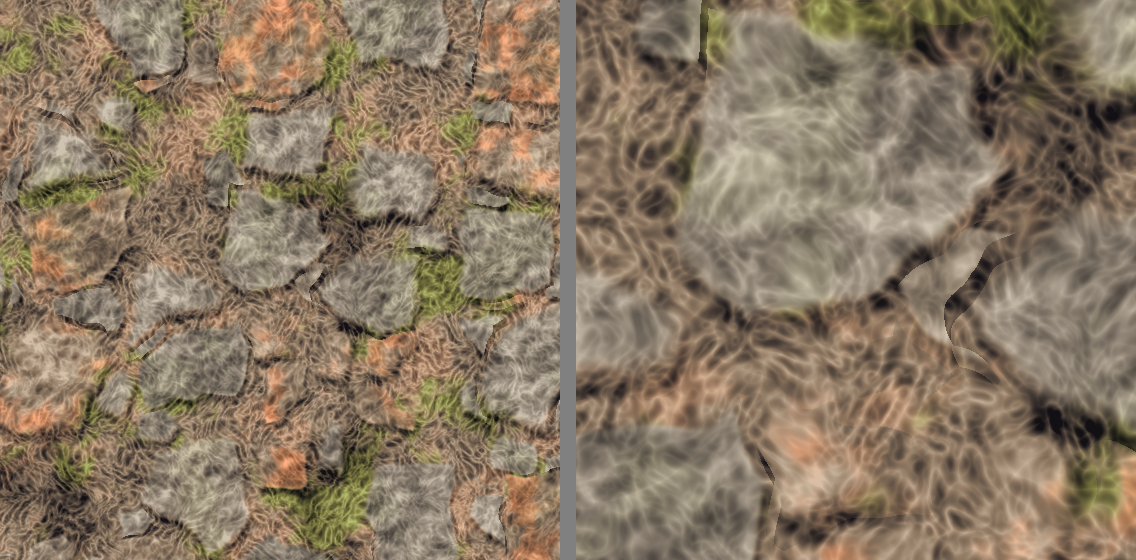
Left, the full canvas; right, a detail of the centre.
A WebGL 1 fragment shader for this texture:

```glsl
precision highp float;
// Weathered rubble wall: grey, tan and rusty stones bedded in dry grass and moss.
// Stones are Voronoi cells cut by tilted boxes, in a large and a small layer;
// warped ridges of gradient noise draw the strands, veins and chipped surfaces.
uniform vec2 u_resolution;

const vec3 SHADE = vec3(0.20, 0.17, 0.16);
const vec3 EARTH = vec3(0.57, 0.48, 0.39);
const vec3 STRAW = vec3(0.77, 0.69, 0.60);
const vec3 GREY_TINT = vec3(1.04, 1.01, 0.94);
const vec3 RUST_TINT = vec3(1.20, 0.92, 0.77);
const vec3 MOSS_TINT = vec3(0.86, 1.02, 0.62);

vec2 hash2(vec2 p, float seed) {
  vec3 q = fract(p.xyx * vec3(0.1031, 0.1030, 0.0973) + seed * 0.137);
  q += dot(q, q.yzx + 33.33);
  return fract((q.xx + q.yz) * q.zy);
}

mat2 rotation(float angle) {
  float c = cos(angle), s = sin(angle);
  return mat2(c, s, -s, c);
}

float cornerSlope(vec2 cell, vec2 corner, vec2 f) {
  float angle = 6.2832 * hash2(cell + corner, 3.0).x;
  return dot(vec2(cos(angle), sin(angle)), f - corner);
}

// Gradient noise, roughly -0.7 to 0.7
float noise(vec2 p) {
  vec2 cell = floor(p), f = fract(p);
  vec2 u = f * f * f * (f * (f * 6.0 - 15.0) + 10.0);
  vec2 e = vec2(1.0, 0.0);
  return mix(mix(cornerSlope(cell, e.yy, f), cornerSlope(cell, e.xy, f), u.x),
             mix(cornerSlope(cell, e.yx, f), cornerSlope(cell, e.xx, f), u.x), u.y);
}

float fbm(vec2 p) {
  float sum = 0.0, weight = 0.6;
  for (int i = 0; i < 4; i++) {
    sum += weight * noise(p);
    p = rotation(0.6) * p * 2.03 + 7.1;
    weight *= 0.55;
  }
  return sum;
}

float ridge(vec2 p) {
  return max(1.0 - 2.6 * abs(noise(p)), 0.0);
}

vec2 warp(vec2 p, float frequency, float amount) {
  return p + amount * vec2(noise(p * frequency), noise(p * frequency + 31.7));
}

// Returns depth inside the stone (canvas units) and two random values of it
vec3 stoneLayer(vec2 p, float grid, float presence, float seed) {
  vec2 cell = floor(p * grid), f = fract(p * grid);
  vec2 toCentre = vec2(0.0), id = cell;
  float nearest = 9.0, edge = 9.0;
  for (int j = -1; j <= 1; j++)
    for (int i = -1; i <= 1; i++) {
      vec2 o = vec2(float(i), float(j));
      vec2 r = o + 0.15 + 0.7 * hash2(cell + o, seed) - f;
      if (dot(r, r) < nearest) { nearest = dot(r, r); toCentre = r; id = cell + o; }
    }
  for (int j = -1; j <= 1; j++)
    for (int i = -1; i <= 1; i++) {
      vec2 o = vec2(float(i), float(j));
      vec2 r = o + 0.15 + 0.7 * hash2(cell + o, seed) - f;
      vec2 gap = r - toCentre;
      if (dot(gap, gap) > 0.0001) edge = min(edge, dot(0.5 * (r + toCentre), normalize(gap)));
    }
  vec2 look = hash2(id, seed + 1.7), shape = hash2(id, seed + 4.3);
  vec2 inBox = 0.36 + 0.22 * shape - abs(rotation(0.6 * (look.y - 0.5)) * toCentre);
  float depth = min(edge - 0.04 - 0.06 * shape.x, min(inBox.x, inBox.y));
  float buried = step(presence, hash2(id, seed + 8.1).x);
  return vec3(depth / grid - buried, look);
}

// Whichever layer lies on top, with ragged outlines
vec3 stones(vec2 p) {
  vec2 q = warp(warp(p, 7.0, 0.035), 26.0, 0.012);
  vec3 large = stoneLayer(q, 4.8, 0.86, 2.0);
  vec3 small = stoneLayer(q + 0.37, 10.0, 0.5, 5.0);
  return large.x > -0.004 || large.x > small.x ? large : small;
}

// Curly strands that lean one way or the other from patch to patch
float strands(vec2 p) {
  vec2 q = warp(p, 22.0, 0.014);
  float left = ridge(rotation(0.6) * q * vec2(84.0, 46.0));
  float right = ridge(rotation(-0.7) * q * vec2(84.0, 46.0));
  float lean = smoothstep(-0.15, 0.15, noise(p * 9.0 + 4.0));
  return mix(left, right, lean) - 0.5 + 0.45 * (ridge(q * 115.0) - 0.5);
}

vec3 earthRamp(float tone) {
  vec3 low = mix(SHADE, EARTH, clamp((tone - 0.175) / 0.325, -0.35, 1.0));
  return low + (STRAW - EARTH) * clamp((tone - 0.5) / 0.2, 0.0, 1.3);
}

void main() {
  vec2 p = gl_FragCoord.xy / u_resolution.y;
  vec3 stone = stones(p);
  float softness = mix(0.006, 0.028, stone.z * stone.z);
  float cover = smoothstep(0.0, softness, stone.x);
  float shadow = smoothstep(-0.004, 0.012, stones(p + vec2(-0.004, 0.013)).x) * (1.0 - cover);

  float fibre = strands(p);
  float broad = fbm(p * 6.0 + 12.0);
  float rough = fbm(warp(p, 12.0, 0.03) * 19.0 + stone.y * 9.0);
  float vein = pow(ridge(warp(p, 15.0, 0.04) * 13.0 + stone.z * 5.0), 6.0);
  float chip = noise(p * 42.0 + vec2(-0.2, 0.3)) - noise(p * 42.0);

  // Light and dark
  float ground = 0.475 + 0.28 * fibre + 0.22 * broad + 0.18 * rough - 0.20 * shadow;
  float rim = smoothstep(0.0, 0.006, stone.x) * (1.0 - smoothstep(0.006, 0.016, stone.x));
  float face = 0.51 + 0.13 * (stone.z - 0.5) + 0.34 * rough + 0.15 * fibre
             + 0.09 * vein + 0.22 * chip + 0.05 * rim;
  float tone = mix(ground, face, cover);
  tone -= 0.20 * smoothstep(0.12, 0.4, fbm(p * 4.0 + 40.0)) * (1.0 - 0.6 * cover);

  // Mineral and plant tints
  vec3 colour = earthRamp(tone);
  float grey = cover * smoothstep(0.3, 0.45, stone.y) * 0.6;
  float rust = smoothstep(-0.1, 0.25, broad + 0.5 * rough)
             * mix(0.35, 1.0 - smoothstep(0.25, 0.4, stone.y), cover);
  float moss = smoothstep(0.0, 0.22, fbm(p * 5.0 + 71.0) + 0.25 * rough) * (1.0 - 0.85 * cover);
  float light = dot(colour, vec3(0.3, 0.59, 0.11));
  colour = mix(colour, light * GREY_TINT, grey);
  colour *= mix(vec3(1.0), RUST_TINT, rust * (1.0 - moss));
  colour *= mix(vec3(1.0), MOSS_TINT, moss * 0.85);
  gl_FragColor = vec4(clamp(colour, 0.0, 1.0), 1.0);
}
```
